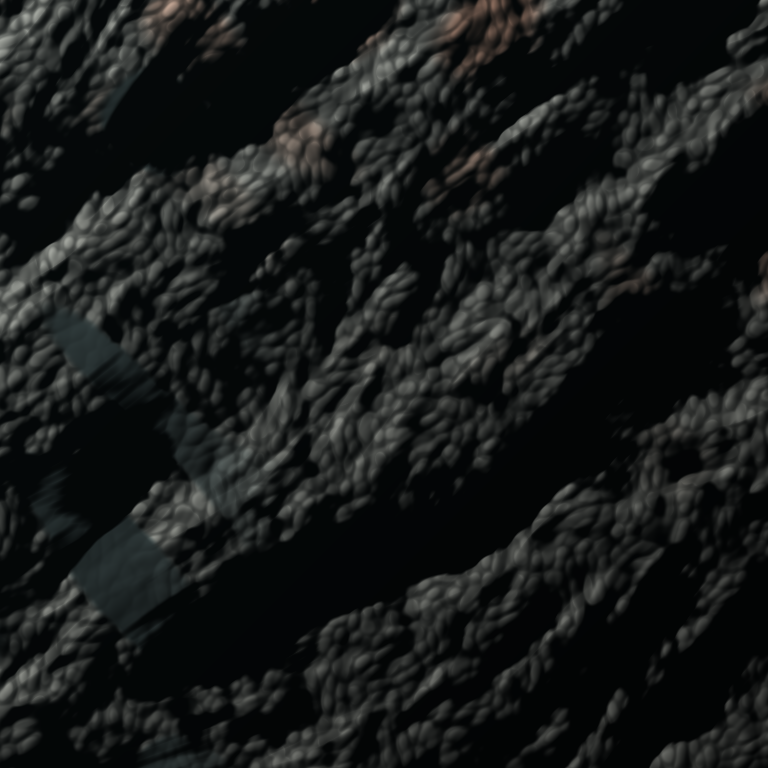
This texture is drawn by a WebGL 1 fragment shader. Its source:

```glsl
precision highp float;
// Rough dark rock with gravelly ledges, raked by low light from the upper left.
uniform vec2 u_resolution;

#define RIDGE_FREQ vec2(6.5, 20.0)
#define GRAIN_FREQ 60.0
#define CLUMP_FREQ 27.0
#define LIGHT_DIR vec2(-0.75, 0.66)
#define SUN_HIGH 8.6
#define SUN_LOW 4.6
#define BASE_TONE 0.112
#define GRAIN_GAIN 0.12
#define SHADOW_COLOR vec3(0.015, 0.026, 0.028)
#define STONE_TINT vec3(1.01, 1.01, 0.96)
#define RUST_TINT vec3(1.25, 0.93, 0.78)
#define SLATE_TINT vec3(0.88, 1.04, 1.04)

vec2 hash2(vec2 cell) {
  vec2 k = vec2(dot(cell, vec2(127.1, 311.7)), dot(cell, vec2(269.5, 183.3)));
  return fract(sin(k) * 43758.55);
}

// Soft cellular domes, slightly elongated along a steep diagonal.
float pebbles(vec2 p, float freq) {
  vec2 q = vec2(dot(p, vec2(0.87, -0.5)), 0.78 * dot(p, vec2(0.5, 0.87))) * freq;
  q += 0.4 * sin(q.yx * 0.9 + vec2(0.4, 2.1));
  vec2 cell = floor(q);
  vec2 f = q - cell;
  float sum = 0.0;
  for (int j = -1; j <= 1; j++) {
    for (int i = -1; i <= 1; i++) {
      vec2 o = vec2(float(i), float(j));
      vec2 d = o + hash2(cell + o) - f;
      sum += exp(-9.0 * dot(d, d));
    }
  }
  return log(sum + 0.004) / 9.0;
}

// Slope of the domes towards the light: positive where they face it.
float pebbleLight(vec2 p, float freq) {
  float e = 0.2 / freq;
  return (pebbles(p, freq) - pebbles(p + LIGHT_DIR * e, freq)) / 0.2;
}

// Warped layers of sines, stretched along the direction of the ledges.
float ridges(vec2 p) {
  vec2 q = vec2(dot(p, vec2(0.8, 0.6)), dot(p, vec2(-0.6, 0.8))) * RIDGE_FREQ;
  q += vec2(1.7, 0.6);
  float height = 0.0;
  float amp = 0.5;
  for (int i = 0; i < 4; i++) {
    q += 0.7 * sin(q.yx * vec2(0.6, 0.8) + vec2(1.3, 4.2));
    height += amp * sin(q.y + 1.2 * sin(q.x));
    q = mat2(0.8, 0.6, -0.6, 0.8) * q * 1.9 + vec2(2.3, 5.1);
    amp *= 0.5;
  }
  return height;
}

// Marches towards the light; returns 1 in full light and 0 in cast shadow.
float sunlight(vec2 p, float height, float sunSlope) {
  float cover = -1.0;
  for (int i = 1; i <= 24; i++) {
    float s = float(i) * 0.011;
    cover = max(cover, ridges(p + LIGHT_DIR * s) - height - s * sunSlope);
  }
  return 1.0 - smoothstep(-0.05, 0.14, cover);
}

// Slow irregular field for patches of colour and surface.
float patches(vec2 p) {
  return sin(p.x * 13.0 + 2.0 * sin(p.y * 7.0 + 1.0))
       * sin(p.y * 15.0 - 1.6 * sin(p.x * 9.0 + 0.5));
}

void main() {
  vec2 p = gl_FragCoord.xy / u_resolution.y;
  float gloom = smoothstep(-0.1, 1.1, 0.5 + 0.5 * (p.x - p.y));

  // Smooth slate slabs at the left, rust towards the upper right.
  float slab = smoothstep(0.25, 0.45, patches(p + vec2(0.1, 0.3)));
  slab *= 1.0 - smoothstep(0.15, 0.4, p.x);
  float rust = smoothstep(0.0, 0.7, patches(p * 1.3 + 0.6));
  rust *= smoothstep(0.7, 1.4, p.y + 0.5 * p.x);

  // Relief of the ledges and the gravel on them.
  float rough = 1.0 - 0.9 * slab;
  float coarse = ridges(p);
  float facing = clamp((coarse - ridges(p + LIGHT_DIR * 0.012)) / 0.144, -1.0, 1.5);
  float grain = pebbleLight(p, GRAIN_FREQ);
  float clump = pebbleLight(p + 3.7, CLUMP_FREQ);
  float grainTop = pebbles(p, GRAIN_FREQ);
  float clumpTop = pebbles(p + 3.7, CLUMP_FREQ);
  float bumps = clumpTop + 0.5 * grainTop + 0.22;
  float lit = sunlight(p, coarse + 0.65 * rough * bumps, mix(SUN_HIGH, SUN_LOW, gloom));

  // Tone of the lit stone: bright rims on faces to the light, dark crevices.
  float rim = max(facing, 0.0);
  float tone = BASE_TONE + rough * (0.035 * facing + 0.055 * rim * rim);
  tone += rough * (GRAIN_GAIN * grain + 0.075 * clump);
  tone += 0.03 * patches(p.yx * 1.7 + 0.2);
  float crevice = smoothstep(-0.24, -0.02, min(grainTop, clumpTop + 0.06));
  tone *= mix(1.0, 0.72 + 0.4 * crevice, rough);
  tone = max(tone, 0.0) * mix(1.4, 0.78, gloom);

  vec3 tint = mix(STONE_TINT, RUST_TINT, rust);
  tint = mix(tint, SLATE_TINT, slab);
  vec3 color = SHADOW_COLOR * mix(1.3, 0.5, gloom) + lit * tone * tint;
  gl_FragColor = vec4(color, 1.0);
}
```
